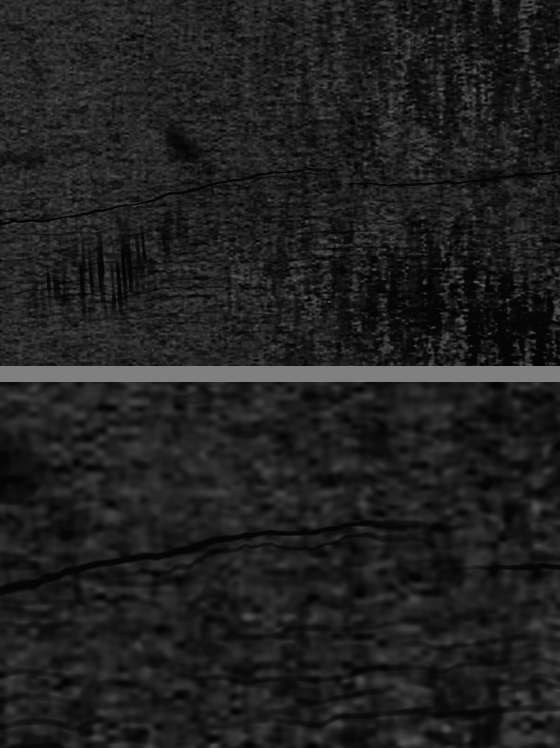
Top, the full canvas; bottom, a detail of the centre.
This texture is drawn by a Shadertoy shader. Its source:

```glsl
// Dark weathered timber: embossed grain, upright saw marks, long cracks and a charred knot.

const float BASE_TONE    = 0.136;
const float DARKEST      = 0.018;
const float RELIEF_GAIN  = 0.235;
const float SIDE_GAIN    = 0.125;
const float SAW_GAIN     = 0.12;
const float MOTTLE_GAIN  = 0.055;
const float CRACK_WIDTH  = 0.0050;
const vec2  LIGHT_UP     = vec2(0.0, 0.0050);
const vec2  LIGHT_SIDE   = vec2(-0.0055, 0.0);
const vec2  RIDGE_SCALE  = vec2(44.0, 80.0);
const vec2  CRUMB_SCALE  = vec2(98.0, 145.0);
const vec2  FLUTE_SCALE  = vec2(84.0, 38.0);
const vec2  SAW_SCALE    = vec2(38.0, 8.0);
const vec3  TINT         = vec3(1.0, 1.0, 1.005);

float hash(vec2 p) {
    return fract(sin(dot(p, vec2(127.1, 311.7))) * 43758.5453);
}

float noise(vec2 p) {
    vec2 i = floor(p), f = fract(p);
    f = f * f * (3.0 - 2.0 * f);
    return mix(mix(hash(i), hash(i + vec2(1, 0)), f.x),
               mix(hash(i + vec2(0, 1)), hash(i + vec2(1, 1)), f.x), f.y);
}

float fbm(vec2 p) {
    float sum = 0.0, amp = 0.5;
    for (int i = 0; i < 4; i++) {
        sum += amp * noise(p);
        p = p * 2.03 + 17.3;
        amp *= 0.5;
    }
    return sum / 0.9375;
}

// Level ridges and crumbs, which catch light from above
float ridges(vec2 p) {
    p.y += 0.009 * (noise(p * vec2(30.0, 24.0)) - 0.5);
    return 0.55 * noise(p * RIDGE_SCALE)
         + 0.40 * noise(p * CRUMB_SCALE + 9.0)
         + 0.20 * noise(p * vec2(14.0, 72.0) + 5.0);
}

// Upright flutes, which catch light from the side
float flutes(vec2 p) {
    p.x += 0.009 * (noise(p * vec2(20.0, 32.0) + 60.0) - 0.5);
    return 0.65 * noise(p * FLUTE_SCALE + 31.0)
         + 0.35 * noise(p * FLUTE_SCALE * vec2(1.7, 2.4) + 53.0);
}

// Soft, ragged ellipse turned by an angle
float patchMask(vec2 p, vec2 centre, vec2 radius, float angle) {
    vec2 d = p - centre;
    float c = cos(angle), s = sin(angle);
    d = vec2(c * d.x + s * d.y, c * d.y - s * d.x) / radius;
    float ragged = 1.1 * (fbm(p * vec2(30.0, 18.0)) - 0.5);
    return 1.0 - smoothstep(0.2, 1.25, length(d) + ragged);
}

float line(float offset, float width) {
    return 1.0 - smoothstep(0.25 * width, width, abs(offset));
}

// The two long cracks, each tapering off at its inner end
float cracks(vec2 p) {
    float jag = 0.014 * (fbm(vec2(p.x * 24.0, 3.0)) - 0.5);
    float left = 0.392 + 0.144 * smoothstep(0.0, 0.9, p.x) + jag;
    float right = 0.498 + 0.034 * smoothstep(1.15, 1.6, p.x) + jag;
    float width = CRACK_WIDTH * (0.55 + 0.9 * noise(vec2(p.x * 23.0, 8.0)));
    float a = line(p.y - left, width) * (1.0 - smoothstep(0.82, 0.97, p.x));
    float b = line(p.y - right, width * 0.9) * smoothstep(0.9, 1.0, p.x);
    float split = line(p.y - left + 0.014 - jag, width * 0.8)
                * smoothstep(0.58, 0.66, p.x) * (1.0 - smoothstep(0.86, 0.96, p.x));
    return max(max(a, b), 0.6 * split);
}

// Fine broken grain lines, mostly below the cracks
float grainLines(vec2 p) {
    float bend = 0.035 * smoothstep(0.0, 0.9, p.x) + 0.03 * noise(p * vec2(4.0, 6.0));
    float row = (p.y - bend) * 44.0;
    float offset = fract(row) - 0.5 + 0.5 * (noise(p * vec2(45.0, 20.0)) - 0.5);
    float broken = smoothstep(0.4, 0.7, noise(vec2(p.x * 11.0, floor(row) * 3.7)));
    float zone = smoothstep(0.02, 0.2, p.y) * (1.0 - smoothstep(0.38, 0.56, p.y));
    return line(offset, 0.19) * broken * (0.15 + 0.85 * zone);
}

// Upright marks of mixed width, leaning very slightly
float sawMarks(vec2 p) {
    p.x += 0.015 * p.y + 0.007 * (noise(p * vec2(12.0, 9.0)) - 0.5);
    return 0.5 * noise(p * SAW_SCALE)
         + 0.3 * noise(p * SAW_SCALE * vec2(2.1, 2.3) + 4.0)
         + 0.2 * noise(p * SAW_SCALE * vec2(3.4, 4.5) + 11.0);
}

void mainImage(out vec4 fragColor, in vec2 fragCoord) {
    vec2 p = fragCoord / iResolution.y;

    // Embossed surface: ridges lit from above, flutes from the left
    float slope = ridges(p) - ridges(p + LIGHT_UP);
    float side = flutes(p) - flutes(p + LIGHT_SIDE);
    float rough = 0.75 + 0.6 * fbm(p * 9.0);
    float tone = BASE_TONE + (RELIEF_GAIN * slope + SIDE_GAIN * side) * rough;
    tone += MOTTLE_GAIN * (fbm(p * vec2(7.0, 8.0)) - 0.5);
    tone += 0.03 * (1.0 - smoothstep(0.0, 1.1, p.x));

    // Saw marks over the whole face, stronger to the right
    float saw = sawMarks(p);
    tone += SAW_GAIN * (saw - 0.5) * (0.55 + 0.6 * smoothstep(0.2, 1.2, p.x));

    // Broad soot at the right corners, broken by the bright saw marks
    float low = patchMask(p, vec2(1.48, 0.05), vec2(0.85, 0.34), -0.25);
    float high = patchMask(p, vec2(1.36, 0.84), vec2(0.6, 0.34), 0.1);
    float soot = max(low, 0.58 * high);
    float glint = smoothstep(0.38, 0.78, saw + 0.55 * slope + 0.3 * side);
    tone *= mix(1.0, 0.2 + 1.2 * glint, soot);

    // Charred knot with upright scratches, and smaller stains
    float scratch = 0.6 * noise(vec2(p.x * 120.0 + 9.0 * p.y, p.y * 9.0))
                  + 0.4 * fbm(p * vec2(50.0, 22.0));
    float knot = patchMask(p, vec2(0.3, 0.28), vec2(0.24, 0.13), 0.5);
    float stain = patchMask(p, vec2(0.5, 0.6), vec2(0.11, 0.045), -0.75);
    stain = max(stain, 0.8 * patchMask(p, vec2(1.33, 0.515), vec2(0.13, 0.026), 0.05));
    stain = max(stain, 0.7 * patchMask(p, vec2(0.05, 0.565), vec2(0.11, 0.026), 0.0));
    tone *= 1.0 - 0.9 * knot * smoothstep(0.66, 0.38, scratch);
    tone *= 1.0 - 0.75 * stain;

    // Pits and open cracks
    float pits = smoothstep(0.6, 0.8, 0.6 * noise(p * vec2(34.0, 66.0) + 21.0)
                                    + 0.4 * noise(p * vec2(80.0, 120.0)));
    tone *= 1.0 - 0.45 * pits;
    tone *= 1.0 - 0.5 * grainLines(p);
    tone *= 1.0 - 0.92 * cracks(p);

    fragColor = vec4(TINT * max(tone, DARKEST), 1.0);
}
```
